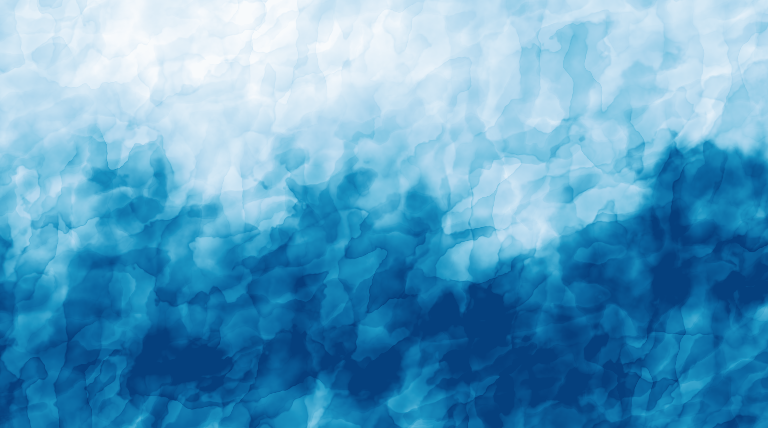
This background is drawn by a WebGL 2 fragment shader. Its source:

```glsl
#version 300 es
precision highp float;
// Abstract watercolour: pale sky washes sinking into deep, layered ocean blues.
uniform vec2 u_resolution;
out vec4 outColor;

const vec3 WHITE = vec3(0.97, 0.98, 0.99);
const vec3 MIST  = vec3(0.87, 0.93, 0.97);
const vec3 PALE  = vec3(0.68, 0.84, 0.93);
const vec3 SKY   = vec3(0.43, 0.75, 0.87);
const vec3 TEAL  = vec3(0.10, 0.58, 0.76);
const vec3 OCEAN = vec3(0.04, 0.41, 0.64);
const vec3 NAVY  = vec3(0.02, 0.25, 0.49);

vec2 hash2(vec2 p) {
  p = vec2(dot(p, vec2(127.1, 311.7)), dot(p, vec2(269.5, 183.3)));
  return fract(sin(p) * 43758.5453) * 2.0 - 1.0;
}

float gradientNoise(vec2 p) {
  vec2 i = floor(p), f = fract(p);
  vec2 u = f * f * f * (f * (f * 6.0 - 15.0) + 10.0);
  vec2 e = vec2(1.0, 0.0);
  float low = mix(dot(hash2(i), f), dot(hash2(i + e.xy), f - e.xy), u.x);
  float high = mix(dot(hash2(i + e.yx), f - e.yx), dot(hash2(i + e.xx), f - e.xx), u.x);
  return mix(low, high, u.y);
}

mat2 rotation(float a) {
  return mat2(cos(a), sin(a), -sin(a), cos(a));
}

float fbm(vec2 p) {
  float sum = 0.0, amp = 0.6;
  for (int i = 0; i < 4; i++) {
    sum += amp * gradientNoise(p);
    p = rotation(0.65) * p * 2.03 + 7.3;
    amp *= 0.5;
  }
  return sum;
}

vec2 fbm2(vec2 p) {
  return vec2(fbm(p), fbm(p + vec2(31.4, 17.2)));
}

// Soft elliptical pool of pigment
float pool(vec2 p, vec2 center, vec2 radius) {
  vec2 d = (p - center) / radius;
  return exp(-dot(d, d));
}

// Large-scale pigment depth: 0 is mist, 5 is navy
float composition(vec2 p) {
  float t = 0.6 + 3.6 * (1.0 - smoothstep(0.18, 0.85, p.y));
  t -= 0.5 * (1.0 - smoothstep(0.0, 0.18, p.y));
  // Bright openings
  t -= 1.1 * pool(p, vec2(0.53, 0.93), vec2(0.46, 0.22));
  t -= 1.4 * pool(p, vec2(0.08, 0.45), vec2(0.14, 0.11));
  t -= 1.1 * pool(p, vec2(0.49, 0.59), vec2(0.12, 0.11));
  t -= 1.8 * pool(p, vec2(1.22, 0.49), vec2(0.15, 0.10));
  t -= 1.1 * pool(p, vec2(1.73, 0.24), vec2(0.12, 0.12));
  t -= 0.6 * pool(p, vec2(0.75, 0.03), vec2(0.22, 0.07));
  // Blue veils in the sky
  t += 0.5 * pool(p, vec2(1.40, 0.88), vec2(0.36, 0.20));
  t += 0.4 * pool(p, vec2(0.00, 0.90), vec2(0.07, 0.12));
  t += 1.3 * pool(p, vec2(0.30, 0.57), vec2(0.11, 0.17));
  t += 0.5 * pool(p, vec2(0.80, 0.46), vec2(0.20, 0.13));
  // Deep pools
  t += 0.7 * pool(p, vec2(1.30, 0.34), vec2(0.20, 0.08));
  t += 0.9 * pool(p, vec2(1.02, 0.18), vec2(0.20, 0.11));
  t += 0.7 * pool(p, vec2(1.30, 0.10), vec2(0.16, 0.11));
  t += 0.7 * pool(p, vec2(0.45, 0.18), vec2(0.25, 0.07));
  // Headland on the right, with a crisper shore
  float land = pool(p, vec2(1.68, 0.47), vec2(0.24, 0.20));
  return t + 1.6 * smoothstep(0.28, 0.55, land);
}

// One translucent brush layer: x is pigment fading inward, y is its dried rim
vec2 brushLayer(vec2 p, float angle, vec2 scale, float seed) {
  vec2 q = rotation(-angle) * p * scale + seed * 13.7;
  q += 0.9 * abs(fbm2(p * 4.5 + seed * 5.1)) + 0.35 * fbm2(p * 15.0 + seed);
  float n = gradientNoise(q);
  float hardness = smoothstep(-0.25, 0.2, gradientNoise(p * 4.0 + seed * 9.0));
  float softness = mix(0.22, 0.018, hardness);
  float fill = smoothstep(-softness, softness, n) * exp(-3.0 * max(n, 0.0));
  float rim = exp(-pow((n - 0.012) / 0.016, 2.0)) * hardness;
  return vec2(fill, rim);
}

vec3 pigment(float t) {
  vec3 c = mix(WHITE, MIST, clamp(t + 0.6, 0.0, 0.6) / 0.6);
  c = mix(c, PALE, clamp(t, 0.0, 1.0));
  c = mix(c, SKY, clamp(t - 1.0, 0.0, 1.0));
  c = mix(c, TEAL, clamp(t - 2.0, 0.0, 1.0));
  c = mix(c, OCEAN, clamp(t - 3.0, 0.0, 1.0));
  return mix(c, NAVY, clamp(t - 4.0, 0.0, 1.0));
}

void main() {
  vec2 p = gl_FragCoord.xy / u_resolution.y;
  p.x *= 1.79 * u_resolution.y / u_resolution.x;
  float tone = composition(p + 0.17 * fbm2(p * 5.0) + 0.04 * abs(fbm2(p * 17.0)));
  float contrast = mix(0.45, 1.0, smoothstep(0.2, 2.2, tone));

  // Alternate dark glazes and lifted lights, slanting like brush strokes
  for (int i = 0; i < 8; i++) {
    float k = float(i);
    float angle = 0.85 + 0.7 * sin(k * 2.4);
    vec2 scale = vec2(2.6, 6.0) * (1.0 + 0.22 * k);
    vec2 layer = brushLayer(p, angle, scale, k + 1.0);
    float side = mod(k, 2.0) < 0.5 ? 1.0 : -1.0;
    tone += contrast * (side * 0.62 * layer.x + 0.22 * layer.y);
  }

  // Cloudy bleeding and paper grain
  tone += 0.5 * contrast * fbm(p * 9.0 + 3.0) + 0.12 * fbm(p * 60.0);
  outColor = vec4(pigment(tone), 1.0);
}
```
